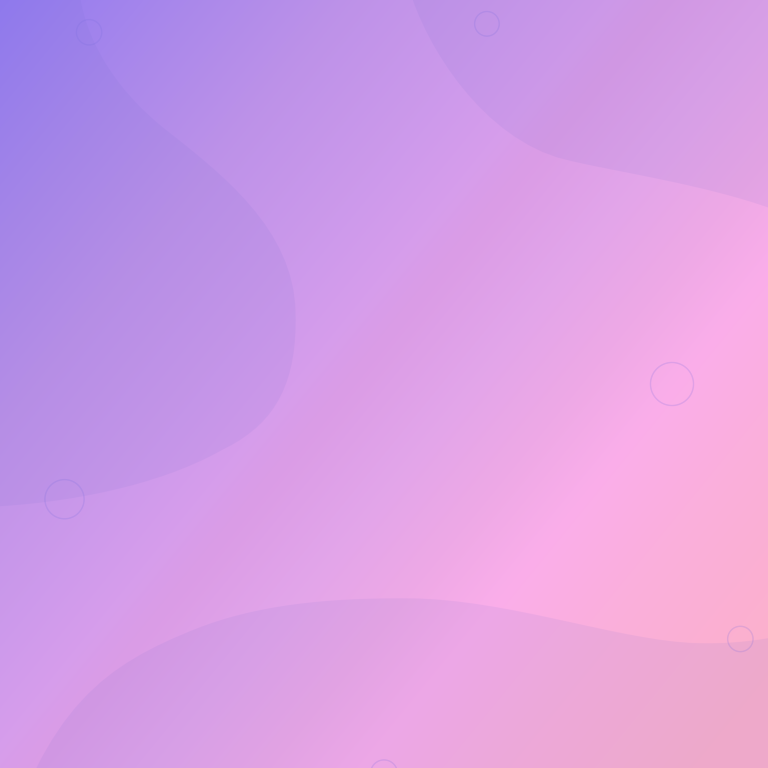
A three.js fragment shader for this background:

```glsl
varying vec2 vUv;

// Moves the colour linearly to the next stop between two gradient positions
vec3 rampTo(vec3 color, vec3 next, float start, float end, float t) {
  return mix(color, next, clamp((t - start) / (end - start), 0.0, 1.0));
}

vec3 diagonalGradient(vec2 p) {
  float t = 0.55 * p.x + 0.45 * (1.0 - p.y);
  vec3 color = vec3(0.57, 0.48, 0.94);
  color = rampTo(color, vec3(0.66, 0.53, 0.92), 0.00, 0.13, t);
  color = rampTo(color, vec3(0.74, 0.57, 0.91), 0.13, 0.25, t);
  color = rampTo(color, vec3(0.80, 0.60, 0.92), 0.25, 0.37, t);
  color = rampTo(color, vec3(0.84, 0.615, 0.92), 0.37, 0.44, t);
  color = rampTo(color, vec3(0.855, 0.61, 0.90), 0.44, 0.475, t);
  color = rampTo(color, vec3(0.885, 0.645, 0.915), 0.475, 0.56, t);
  color = rampTo(color, vec3(0.93, 0.66, 0.90), 0.56, 0.64, t);
  color = rampTo(color, vec3(0.98, 0.68, 0.915), 0.64, 0.71, t);
  color = rampTo(color, vec3(0.98, 0.685, 0.86), 0.71, 0.80, t);
  return rampTo(color, vec3(0.985, 0.69, 0.79), 0.80, 0.95, t);
}

vec2 cubicPoint(vec2 a, vec2 b, vec2 c, vec2 d, float t) {
  float s = 1.0 - t;
  return s * s * s * a + 3.0 * s * s * t * b + 3.0 * s * t * t * c + t * t * t * d;
}

// Adds a cubic curve to an outline: x is the nearest distance,
// y flips sign for each crossing below the point
void addCurve(inout vec2 outline, vec2 p, vec2 a, vec2 b, vec2 c, vec2 d) {
  vec2 from = a;
  for (int i = 1; i <= 16; i++) {
    vec2 to = cubicPoint(a, b, c, d, float(i) / 16.0);
    vec2 edge = to - from;
    vec2 offset = p - from;
    float along = clamp(dot(offset, edge) / dot(edge, edge), 0.0, 1.0);
    outline.x = min(outline.x, length(offset - edge * along));
    if ((from.x > p.x) != (to.x > p.x)) {
      float crossingY = from.y + edge.y * offset.x / edge.x;
      if (crossingY < p.y) outline.y = -outline.y;
    }
    from = to;
  }
}

float leftBlob(vec2 p) {
  vec2 o = vec2(10.0, 1.0);
  addCurve(o, p, vec2(0.104, 1.007), vec2(0.112, 0.948), vec2(0.150, 0.883), vec2(0.216, 0.831));
  addCurve(o, p, vec2(0.216, 0.831), vec2(0.299, 0.766), vec2(0.388, 0.694), vec2(0.385, 0.583));
  addCurve(o, p, vec2(0.385, 0.583), vec2(0.385, 0.499), vec2(0.358, 0.447), vec2(0.289, 0.414));
  addCurve(o, p, vec2(0.289, 0.414), vec2(0.215, 0.372), vec2(0.104, 0.346), vec2(-0.013, 0.340));
  return o.x * o.y;
}

float cornerBlob(vec2 p) {
  vec2 o = vec2(10.0, 1.0);
  addCurve(o, p, vec2(0.534, 1.010), vec2(0.560, 0.928), vec2(0.638, 0.811), vec2(0.745, 0.790));
  addCurve(o, p, vec2(0.745, 0.790), vec2(0.810, 0.775), vec2(0.931, 0.757), vec2(1.016, 0.724));
  return o.x * o.y;
}

float bottomWave(vec2 p) {
  vec2 o = vec2(10.0, -1.0);
  addCurve(o, p, vec2(-0.010, -0.159), vec2(0.052, 0.073), vec2(0.130, 0.130), vec2(0.247, 0.178));
  addCurve(o, p, vec2(0.247, 0.178), vec2(0.326, 0.211), vec2(0.417, 0.221), vec2(0.521, 0.221));
  addCurve(o, p, vec2(0.521, 0.221), vec2(0.651, 0.223), vec2(0.794, 0.169), vec2(0.898, 0.163));
  addCurve(o, p, vec2(0.898, 0.163), vec2(0.938, 0.161), vec2(0.977, 0.164), vec2(1.016, 0.172));
  return o.x * o.y;
}

float ring(vec2 p, vec2 center, float radius) {
  return abs(length(p - center) - radius);
}

void main() {
  vec2 p = vUv;
  float pixel = fwidth(p.x);
  vec3 color = diagonalGradient(p);

  // Translucent flowing shapes
  float shapes = min(min(leftBlob(p), cornerBlob(p)), bottomWave(p));
  float shade = 1.0 - smoothstep(-0.75 * pixel, 0.75 * pixel, shapes);
  color = mix(color, vec3(0.45, 0.42, 0.80), 0.10 * shade);

  // Thin outlined circles
  float rings = ring(p, vec2(0.116, 0.958), 0.0165);
  rings = min(rings, ring(p, vec2(0.634, 0.969), 0.016));
  rings = min(rings, ring(p, vec2(0.875, 0.500), 0.028));
  rings = min(rings, ring(p, vec2(0.084, 0.350), 0.0255));
  rings = min(rings, ring(p, vec2(0.964, 0.168), 0.0165));
  rings = min(rings, ring(p, vec2(0.500, -0.007), 0.0175));
  float stroke = 1.0 - smoothstep(0.0008 - 0.5 * pixel, 0.0008 + 0.75 * pixel, rings);
  color = mix(color, vec3(0.47, 0.42, 0.86), 0.20 * stroke);

  gl_FragColor = vec4(color, 1.0);
}
```
